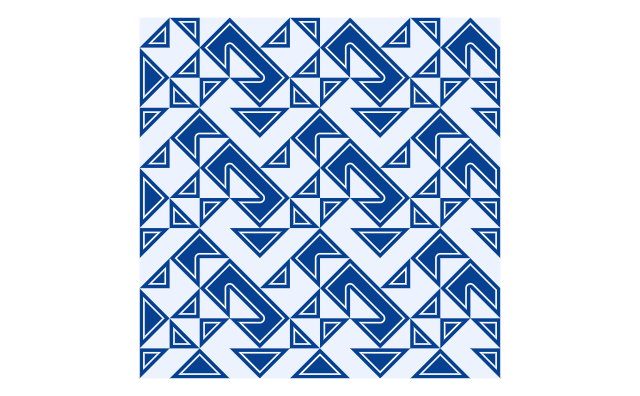
Reproduce this pattern procedurally as a WebGL 2 fragment shader.

```glsl
#version 300 es
precision highp float;
// Blue and pale half-square triangles on a centred square panel. A 4 x 4 motif
// repeats three times each way; triangles that touch along an edge merge, and
// a white line follows each merged shape at a fixed inset from its outline.

uniform vec2 u_resolution;
out vec4 fragColor;

const float PANEL_SIDE = 0.9114;   // relative to canvas height
const int   MOTIF = 4;             // cells per repeat
const float REPEATS = 3.0;
const float CELLS = REPEATS * float(MOTIF);
const float LINE_INSET = 0.145;    // in cells
const float LINE_WIDTH = 0.055;    // in cells

const vec3 PAPER = vec3(1.0);
const vec3 PALE  = vec3(0.93, 0.95, 1.0);
const vec3 BLUE  = vec3(0.02, 0.25, 0.57);

// Cell corner that holds the blue right angle: bit 0 = right, bit 1 = top
const int BL = 0, BR = 1, TL = 2, TR = 3;

// Motif rows, bottom row first
const int CORNERS[16] = int[16](
  TL, BR, BL, TR,
  TL, BL, TL, TR,
  BL, BR, TR, TR,
  BR, TR, BR, BL);

// Distance to the solid triangle (0,0), (1,0), (0,1); zero inside
float triangleDistance(vec2 p) {
  float t = clamp(0.5 * (p.x - p.y + 1.0), 0.0, 1.0);
  vec2 nearest = p.x + p.y > 1.0 ? vec2(t, 1.0 - t) : clamp(p, 0.0, 1.0);
  return distance(p, nearest);
}

// Distance to the solid unit cell; zero inside
float cellDistance(vec2 p) {
  return distance(p, clamp(p, 0.0, 1.0));
}

// Signed distance to the blue outline, positive inside blue
float blueDepth(vec2 grid) {
  vec2 home = floor(grid);
  float toBlue = 2.0;
  float toPale = 2.0;
  for (int j = -1; j <= 1; j++) {
    for (int i = -1; i <= 1; i++) {
      vec2 cell = home + vec2(i, j);
      vec2 q = grid - cell;
      // Everything beyond the panel counts as pale, which closes cut shapes
      if (min(cell.x, cell.y) < 0.0 || max(cell.x, cell.y) >= CELLS) {
        toPale = min(toPale, cellDistance(q));
        continue;
      }
      ivec2 m = ivec2(cell) % MOTIF;
      int corner = CORNERS[m.y * MOTIF + m.x];
      // Flip the cell so that the blue right angle sits at its origin
      if ((corner & 1) != 0) q.x = 1.0 - q.x;
      if ((corner & 2) != 0) q.y = 1.0 - q.y;
      toBlue = min(toBlue, triangleDistance(q));
      toPale = min(toPale, triangleDistance(1.0 - q));
    }
  }
  return toPale - toBlue;
}

// Edge coverage of a signed distance, positive inside
float coverage(float d, float pixel) {
  return clamp(d / pixel + 0.5, 0.0, 1.0);
}

void main() {
  float scale = CELLS / (PANEL_SIDE * u_resolution.y);
  vec2 centred = (gl_FragCoord.xy - 0.5 * u_resolution) * scale;
  float depth = blueDepth(centred + 0.5 * CELLS);

  // Blue shapes and their inset lines
  vec3 color = mix(PALE, BLUE, coverage(depth, scale));
  float line = 0.5 * LINE_WIDTH - abs(depth - LINE_INSET);
  color = mix(color, PAPER, coverage(line, scale));

  // Panel on plain paper
  float panel = 0.5 * CELLS - max(abs(centred.x), abs(centred.y));
  color = mix(PAPER, color, coverage(panel, scale));
  fragColor = vec4(color, 1.0);
}
```
